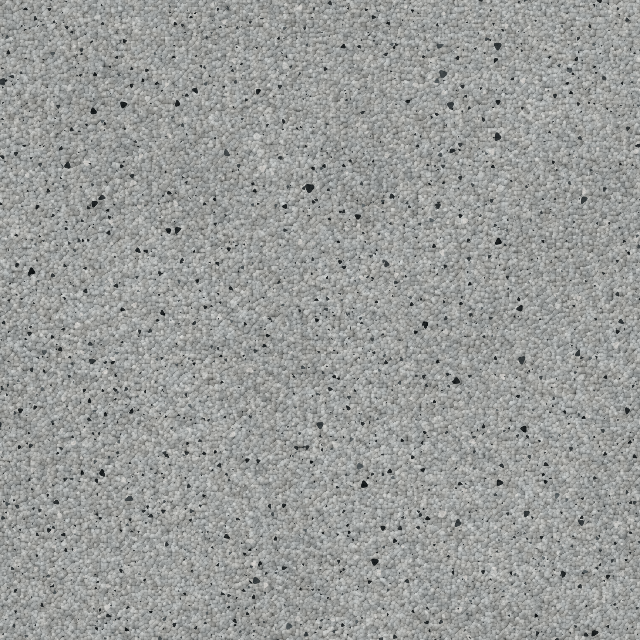
Reproduce this texture procedurally as a WebGL 1 fragment shader.

```glsl
precision highp float;
// Fine grey concrete with exposed aggregate: a bed of tiny lit pebbles (jittered
// cells plus value noise) with scattered pale chips and near-black mineral specks.
// Every scattered layer is a jittered grid of rotated, irregular rounded grains.

uniform vec2 u_resolution;

#define PEBBLE_CELLS 190.0
#define PEBBLE_TONE 0.14
#define PEBBLE_LIGHT 0.12
#define PIT_DEPTH 0.19
#define SAND_CELLS 270.0
#define SAND_CONTRAST 0.18
#define CLOUD_CONTRAST 0.035
#define CHIP_DENSITY 0.30
#define SPECK_DENSITY 0.15
#define STONE_DENSITY 0.13
#define EDGE_SOFTNESS 0.0008

const vec3 CEMENT = vec3(0.652, 0.660, 0.653);
const vec3 PALE = vec3(0.79, 0.80, 0.795);
const vec3 SLATE = vec3(0.37, 0.40, 0.41);
const vec3 BLACK = vec3(0.10, 0.115, 0.12);

float hash(vec2 p) {
  return fract(sin(dot(p, vec2(127.1, 311.7))) * 43758.5);
}

vec2 hash2(vec2 p) {
  return vec2(hash(p), hash(p + vec2(37.3, 91.7)));
}

float noise(vec2 p) {
  vec2 cell = floor(p);
  vec2 f = fract(p);
  f = f * f * (3.0 - 2.0 * f);
  float low = mix(hash(cell), hash(cell + vec2(1.0, 0.0)), f.x);
  float high = mix(hash(cell + vec2(0.0, 1.0)), hash(cell + 1.0), f.x);
  return mix(low, high, f.y);
}

// Brightness offset of the pebble bed, lit from the upper left.
float pebbleBed(vec2 uv) {
  vec2 p = uv * PEBBLE_CELLS;
  vec2 home = floor(p);
  vec2 nearest = vec2(2.0);
  float tone = 0.0;
  for (int j = -1; j <= 1; j++) {
    for (int i = -1; i <= 1; i++) {
      vec2 cell = home + vec2(float(i), float(j));
      vec2 d = p - cell - hash2(cell);
      if (dot(d, d) < dot(nearest, nearest)) {
        nearest = d;
        tone = hash(cell + 17.9) - 0.5;
      }
    }
  }
  float lit = dot(nearest, vec2(-0.6, 0.8));
  return PEBBLE_TONE * tone + PEBBLE_LIGHT * lit - PIT_DEPTH * dot(nearest, nearest);
}

// Scattered grains: x is coverage, y is a random value of the covering grain.
// Radii are in canvas units; small grains are far more common than big ones.
vec2 grains(vec2 uv, float cells, float density, float rMin, float rMax, float seed) {
  vec2 p = uv * cells;
  vec2 home = floor(p);
  float soft = max(EDGE_SOFTNESS, 0.4 / u_resolution.y);
  vec2 result = vec2(0.0);
  for (int j = -1; j <= 1; j++) {
    for (int i = -1; i <= 1; i++) {
      vec2 cell = home + vec2(float(i), float(j));
      vec2 key = cell + seed;
      vec2 pick = hash2(key + 53.1);
      vec2 form = hash2(key + 131.7);
      vec2 d = (p - cell - hash2(key)) / cells;
      float turn = 6.2832 * form.x;
      d = mat2(cos(turn), -sin(turn), sin(turn), cos(turn)) * d;
      d.y *= mix(1.0, 1.7, form.y);
      float angle = atan(d.y, d.x + 0.000001);
      float lumpy = 1.0 + 0.16 * sin(3.0 * angle + 9.0 * form.y);
      float size = hash(key + 211.3);
      float radius = mix(rMin, rMax, size * size * size);
      float cover = 1.0 - smoothstep(-soft, soft, length(d) * lumpy - radius);
      cover *= step(pick.x, density);
      if (cover > result.x) result = vec2(cover, pick.y);
    }
  }
  return result;
}

void main() {
  vec2 uv = gl_FragCoord.xy / u_resolution.y;

  // Cement bed with broad clouds, pebbles and sand
  float cloud = noise(uv * 7.0) + 0.6 * noise(uv * 19.0 + 5.3) - 0.8;
  float sand = noise(uv * SAND_CELLS + 3.7) - 0.5;
  float shade = pebbleBed(uv) + SAND_CONTRAST * sand + CLOUD_CONTRAST * cloud;
  float tint = noise(uv * 75.0 + 41.0) - 0.5;
  vec3 color = CEMENT + shade + tint * vec3(0.016, 0.0, -0.016);

  // Pale chips, some only faintly lighter than the bed
  vec2 chip = grains(uv, 90.0, CHIP_DENSITY, 0.0013, 0.0056, 11.3);
  vec3 chipColor = PALE + 0.4 * shade + (chip.y - 0.5) * vec3(0.04, 0.0, -0.02);
  color = mix(color, chipColor, chip.x * mix(0.3, 0.95, chip.y));

  // Small dark specks, gathered in loose patches, then larger stones
  float patchiness = mix(0.5, 1.5, noise(uv * 13.0 + 8.1));
  vec2 speck = grains(uv, 110.0, SPECK_DENSITY * patchiness, 0.0011, 0.0038, 23.9);
  vec3 speckColor = mix(BLACK, SLATE, speck.y * speck.y) + 0.3 * shade;
  color = mix(color, speckColor, speck.x * 0.95);

  vec2 stone = grains(uv, 40.0, STONE_DENSITY, 0.0022, 0.0068, 71.9);
  vec3 stoneColor = mix(BLACK, SLATE, stone.y * stone.y) + 0.3 * shade;
  color = mix(color, stoneColor, stone.x);

  gl_FragColor = vec4(clamp(color, 0.0, 1.0), 1.0);
}
```
